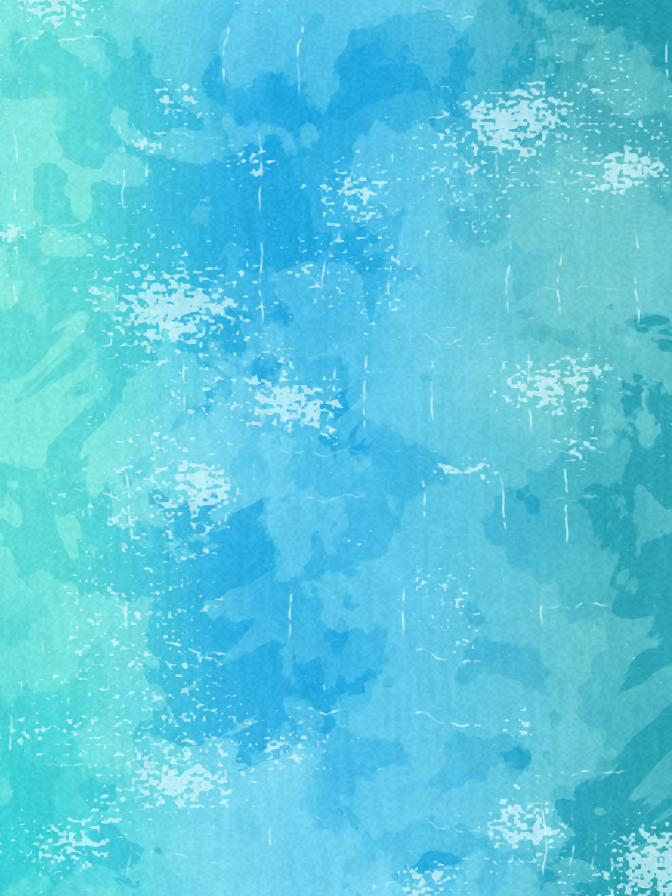
Write a Shadertoy shader that draws this texture.

```glsl
// Weathered aqua and blue plaster with mottled stains, chalky flecks and fine scratches.

float hash(vec2 p) {
    return fract(sin(dot(p, vec2(127.1, 311.7))) * 43758.5);
}

float noise(vec2 p) {
    vec2 cell = floor(p);
    vec2 f = fract(p);
    f = f * f * (3.0 - 2.0 * f);
    float low = mix(hash(cell), hash(cell + vec2(1, 0)), f.x);
    float high = mix(hash(cell + vec2(0, 1)), hash(cell + vec2(1, 1)), f.x);
    return mix(low, high, f.y);
}

float fbm(vec2 p) {
    float sum = 0.0;
    float weight = 0.5;
    for (int i = 0; i < 5; i++) {
        sum += weight * noise(p);
        p = mat2(1.6, 1.2, -1.2, 1.6) * p + 17.3;
        weight *= 0.5;
    }
    return sum / 0.97;
}

// Three colours blended from the left edge to the right edge.
vec3 acrossTint(float x, vec3 left, vec3 middle, vec3 right) {
    vec3 tint = mix(left, middle, smoothstep(0.02, 0.40, x));
    return mix(tint, right, smoothstep(0.55, 0.92, x));
}

float softSpot(vec2 p, vec2 centre, float radius) {
    vec2 d = (p - centre) / radius;
    return exp(-dot(d, d));
}

// Small scattered dabs, one in some cells of a grid.
float dabs(vec2 p, float cells, float seed) {
    vec2 q = p * cells;
    float sum = 0.0;
    for (int j = -1; j <= 1; j++) {
        for (int i = -1; i <= 1; i++) {
            vec2 id = floor(q) + vec2(i, j);
            vec2 centre = id + vec2(hash(id + seed), hash(id + seed + 5.7));
            float size = mix(0.12, 0.36, hash(id + seed + 9.1));
            vec2 d = (q - centre) * vec2(0.75, 1.2);
            sum += step(0.5, hash(id + seed + 2.3)) * exp(-dot(d, d) / (size * size));
        }
    }
    return min(sum, 1.0);
}

// Broken, wavering lines along the second axis, at most one per cell.
float scratches(vec2 p, vec2 cells, float waver, float seed, float pixel) {
    p.x += waver * (fbm(p.yy * 16.0 + vec2(seed, 0.0)) - 0.5);
    vec2 q = p * cells;
    vec2 id = floor(q);
    vec2 f = q - id;
    float offset = mix(0.2, 0.8, hash(id + seed));
    float slant = 0.3 * (hash(id + seed + 3.1) - 0.5);
    float d = abs(f.x - offset - slant * (f.y - 0.5)) / cells.x;
    float halfLength = mix(0.15, 0.48, hash(id + seed + 6.4));
    float ends = 1.0 - smoothstep(0.6 * halfLength, halfLength, abs(f.y - 0.5));
    float breaks = smoothstep(0.3, 0.7, noise(p * vec2(90.0, 150.0) + seed));
    float present = step(0.62, hash(id + seed + 8.8));
    return present * ends * breaks * (1.0 - smoothstep(0.0004, 0.0010 + pixel, d));
}

void mainImage(out vec4 fragColor, in vec2 fragCoord) {
    vec2 uv = fragCoord / iResolution.xy;
    vec2 p = fragCoord / iResolution.y;
    float pixel = 1.0 / iResolution.y;

    // Pale and deep pigments follow a wandering horizontal gradient.
    float x = uv.x + 0.22 * (fbm(p * 3.0 + 4.0) - 0.5);
    vec3 pale = acrossTint(x, vec3(0.54, 0.92, 0.88), vec3(0.51, 0.86, 0.95), vec3(0.50, 0.84, 0.85));
    vec3 deep = acrossTint(x, vec3(0.20, 0.79, 0.81), vec3(0.12, 0.66, 0.88), vec3(0.13, 0.62, 0.69));

    // Soft clouds, with deeper pools down the middle.
    float cloud = smoothstep(0.25, 0.75, fbm(p * 4.5 + 21.0));
    float pools = softSpot(uv, vec2(0.44, 0.88), 0.15) + softSpot(uv, vec2(0.52, 0.62), 0.13)
                + softSpot(uv, vec2(0.36, 0.30), 0.14);
    float paleness = clamp(0.40 + 0.52 * cloud - 0.38 * pools, 0.0, 1.0);
    vec3 color = mix(deep, pale, paleness);

    // Tinted corners and the bright left edge.
    color = mix(color, vec3(0.56, 0.94, 0.87), 0.6 * softSpot(uv, vec2(0.0, 0.52), 0.24));
    color = mix(color, vec3(0.10, 0.79, 0.84), 0.7 * softSpot(uv, vec2(0.0, 0.04), 0.2));
    color = mix(color, vec3(0.11, 0.56, 0.63), 0.6 * softSpot(uv, vec2(1.0, 1.0), 0.24));

    // Ragged stains gathered in clusters, and paler flakes between them.
    float mottle = fbm(p * 24.0 + 2.0 * noise(p * 9.0)) - 0.5;
    float gather = fbm(p * 4.0 + 43.0) - 0.5;
    float stain = smoothstep(0.0, 0.05, mottle + 1.4 * gather + 0.12 * pools - 0.10);
    float flake = smoothstep(0.0, 0.06, fbm(p * 19.0 + 71.0) - 0.5 - 1.2 * gather - 0.06);
    color = mix(color, deep, stain * mix(0.4, 0.75, smoothstep(0.0, 0.5, uv.x)));
    color = mix(color, pale, 0.42 * flake);

    // Chalky flecks, dense inside dabs and sparse in drifts.
    float streaks = noise(p * vec2(130.0, 260.0));
    float specks = mix(streaks, noise(p * 290.0 + 13.0), 0.5);
    float drift = smoothstep(0.46, 0.72, fbm(p * 6.0 + 90.0));
    float density = 0.42 * dabs(p, 8.0, 1.0) + 0.26 * drift;
    float chalk = smoothstep(0.0, 0.22, specks + density - 0.86);
    color = mix(color, vec3(0.82, 0.96, 0.98), 0.75 * chalk);

    // Upright scratches and level cracks, grouped in patches.
    float patches = smoothstep(0.42, 0.60, noise(p * 5.0 + 31.0));
    float upright = scratches(p, vec2(26.0, 8.0), 0.012, 12.0, pixel);
    float level = scratches(p.yx, vec2(17.0, 7.0), 0.035, 47.0, pixel);
    color = mix(color, vec3(0.84, 0.97, 0.98), 0.7 * max(upright * patches, level * (1.0 - 0.6 * patches)));

    // Fine surface grain.
    color += 0.05 * (noise(p * 330.0) - 0.5) + 0.03 * (noise(p * vec2(160.0, 30.0)) - 0.5);
    fragColor = vec4(clamp(color, 0.0, 1.0), 1.0);
}
```
